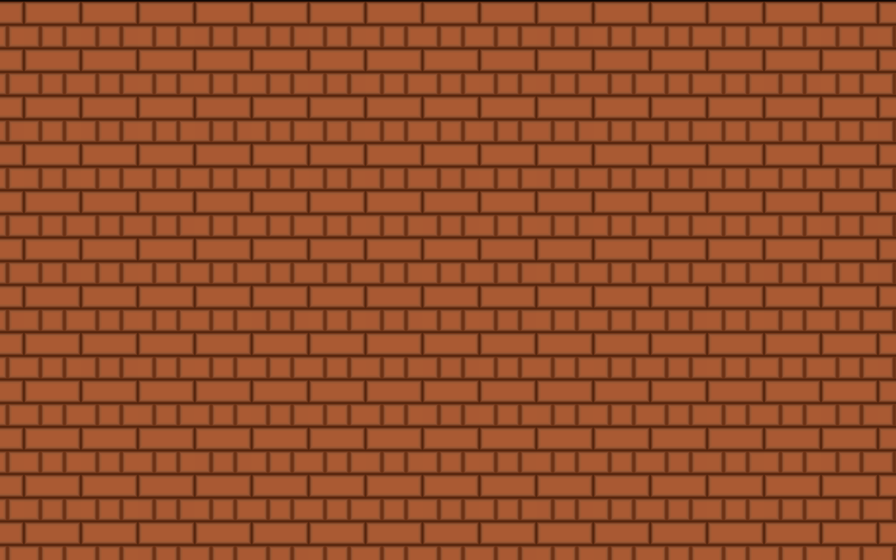
Write a Shadertoy shader that draws this texture.

```glsl
// Brick wall: courses of long stretchers alternating with paired headers, dark soft joints.

// Lengths are fractions of the canvas height.
const float COURSE = 0.04223;       // height of one course
const float BRICK = 0.10167;        // length of one stretcher
const float TOP_GAP = 0.0019;       // first bed joint below the top edge
const float FIRST_JOINT = 0.0427;   // first upright joint of the stretchers
const float HALF_HEADER = 0.0215;   // half length of the narrow header

const vec3 CLAY = vec3(0.665, 0.352, 0.200);
const vec3 WORN_EDGE = vec3(0.620, 0.350, 0.220);
const vec3 JOINT_RIM = vec3(0.510, 0.285, 0.170);
const vec3 JOINT_SIDE = vec3(0.450, 0.210, 0.090);
const vec3 JOINT_CORE = vec3(0.330, 0.145, 0.055);
const vec3 TOP_SHADOW = vec3(0.060, 0.030, 0.020);

float hash(vec2 p) {
    p = fract(p * vec2(0.1031, 0.1137));
    p += dot(p, p.yx + 33.33);
    return fract((p.x + p.y) * p.x * 91.7);
}

// Distance from x to the nearest multiple of the period.
float repeatDistance(float x, float period) {
    return abs(fract(x / period + 0.5) - 0.5) * period;
}

// Colour across a joint, from its core out to the clay face.
vec3 jointRamp(float d, vec3 core) {
    vec3 col = mix(core, JOINT_SIDE, smoothstep(0.0007, 0.0024, d));
    col = mix(col, JOINT_RIM, smoothstep(0.0020, 0.0040, d));
    col = mix(col, WORN_EDGE, smoothstep(0.0033, 0.0060, d));
    return mix(col, CLAY, smoothstep(0.0060, 0.0090, d));
}

vec3 brickWall(vec2 p) {
    float depth = 1.0 - p.y - TOP_GAP;
    float row = floor(depth / COURSE);
    bool isHeader = mod(row, 2.0) > 0.5;

    // Bed joints, and upright joints by kind of course
    float bed = repeatDistance(depth, COURSE);
    float x = p.x - FIRST_JOINT;
    float upright = repeatDistance(x, BRICK);
    if (isHeader) {
        float fromCentre = repeatDistance(x - 0.5 * BRICK, BRICK);
        upright = abs(fromCentre - HALF_HEADER);
    }

    // Header uprights are paler than the other joints
    vec3 uprightCore = isHeader ? mix(JOINT_CORE, JOINT_SIDE, 0.75) : JOINT_CORE;
    vec3 col = min(jointRamp(bed, JOINT_CORE), jointRamp(upright, uprightCore));

    // Faint tone shift from brick to brick
    float tone = hash(vec2(floor(x / BRICK) + 7.0, row + 3.0)) - 0.5;
    col *= 1.0 + 0.012 * tone;

    // Shadow along the top edge
    return mix(TOP_SHADOW, col, smoothstep(0.0012, 0.0042, 1.0 - p.y));
}

void mainImage(out vec4 fragColor, in vec2 fragCoord) {
    // Four samples per pixel
    vec3 sum = vec3(0.0);
    for (int i = 0; i < 4; i++) {
        vec2 offset = vec2(float(i % 2), float(i / 2)) * 0.5 - 0.25;
        sum += brickWall((fragCoord + offset) / iResolution.y);
    }
    fragColor = vec4(sum / 4.0, 1.0);
}
```
